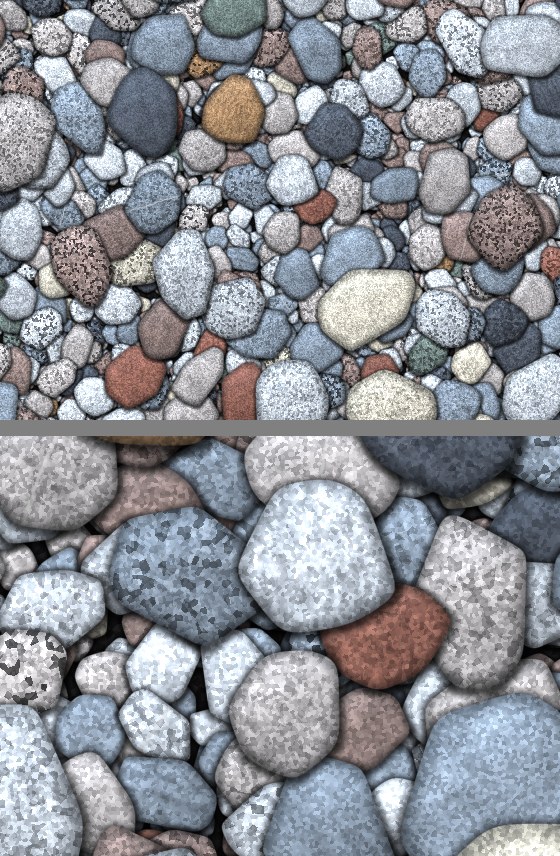
Top, the full canvas; bottom, a detail of the centre.
A Shadertoy shader for this texture:

```glsl
// A bed of river pebbles seen from above in soft daylight.
// Jittered grids of rounded convex polygons are stacked from small to large;
// each stone shades what lies below and gets its own tint, speckles and veins.

const int LAYERS = 6;
const int SIDES = 7;
const vec2 LIGHT = vec2(-0.36, 0.93);
const vec3 GAP_COLOR = vec3(0.085, 0.083, 0.09);

float hash(vec2 p) {
    vec3 a = fract(p.xyx * 0.1031);
    a += dot(a, a.yzx + 33.33);
    return fract((a.x + a.y) * a.z);
}

// The k-th random value of one stone
float trait(vec2 id, float k) {
    return hash(id + k * vec2(17.3, 9.1));
}

mat2 rotation(float a) {
    return mat2(cos(a), sin(a), -sin(a), cos(a));
}

// Cellular noise: distance to the nearest point and its random value
vec2 cellular(vec2 p) {
    vec2 cell = floor(p), best = vec2(9.0, 0.0);
    for (int y = -1; y <= 1; y++)
    for (int x = -1; x <= 1; x++) {
        vec2 c = cell + vec2(x, y);
        vec2 site = c + vec2(hash(c), hash(c + 71.7));
        float d = length(p - site);
        if (d < best.x) best = vec2(d, hash(c + 143.1));
    }
    return best;
}

// Layered, warped sines for cloudy mineral patches, about -1 to 1
float mottle(vec2 p) {
    float sum = 0.0, amp = 0.5;
    for (int i = 0; i < 4; i++) {
        p = rotation(1.1) * p * 1.7 + 0.6 * sin(p.yx * 1.3);
        sum += amp * sin(p.x) * cos(p.y * 0.8);
        amp *= 0.75;
    }
    return sum;
}

vec3 mineralTint(float pick) {
    if (pick < 0.27) return vec3(0.78, 0.82, 0.87);  // pale granite
    if (pick < 0.47) return vec3(0.71, 0.70, 0.71);  // warm grey
    if (pick < 0.66) return vec3(0.53, 0.59, 0.66);  // blue slate
    if (pick < 0.75) return vec3(0.31, 0.34, 0.39);  // dark basalt
    if (pick < 0.88) return vec3(0.58, 0.51, 0.50);  // mauve
    if (pick < 0.94) return vec3(0.80, 0.79, 0.74);  // cream
    if (pick < 0.965) return vec3(0.54, 0.37, 0.33); // brick red
    if (pick < 0.98) return vec3(0.66, 0.53, 0.40);  // ochre
    return vec3(0.43, 0.50, 0.49);                   // green
}

// Signed distance to a rounded polygon fitted around an ellipse
float stoneDistance(vec2 q, vec2 axes, vec2 id) {
    float k = mix(7.0, 15.0, trait(id, 1.0)) / axes.y, sum = 0.0;
    for (int i = 0; i < SIDES; i++) {
        float f = float(i);
        float a = (f + 0.5 * trait(id, 10.0 + f)) * 6.2832 / float(SIDES);
        vec2 n = vec2(cos(a), sin(a));
        float reach = length(n * axes) * mix(0.92, 1.11, trait(id, 20.0 + f));
        sum += exp(min(k * (dot(q, n) - reach), 60.0));
    }
    return log(sum) / k;
}

vec3 stoneSurface(vec2 q, float depth, float lit, vec2 id, vec2 grain) {
    vec3 col = mineralTint(trait(id, 2.0)) * mix(0.9, 1.1, trait(id, 3.0));
    float cloud = mottle(q * 42.0 + 30.0 * trait(id, 4.0));
    float speckled = trait(id, 5.0);
    speckled *= speckled;
    col *= 1.0 + 0.15 * cloud + 0.36 * (grain.y - 0.5);
    col *= 1.0 - 0.62 * speckled * smoothstep(0.62, 0.86, grain.x + 0.14 * cloud);
    col += 0.12 * speckled * smoothstep(0.3, 0.1, grain.x);
    // Strata on some stones, a thin pale vein on a few
    float strata = step(0.8, trait(id, 6.0));
    col *= 1.0 + 0.07 * strata * sin(q.y * 420.0 + 4.0 * cloud);
    float vein = smoothstep(0.0025, 0.0006, abs(q.x + 0.3 * q.y + 0.003 * cloud));
    col = mix(col, vec3(0.82), 0.5 * vein * step(0.9, trait(id, 7.0)));
    // Rounded rim and soft light from above
    float shade = mix(0.56, 1.06, smoothstep(-0.06, 0.24, depth)) + 0.15 * lit;
    return col * shade + vec3(0.02, 0.03, 0.04) * smoothstep(0.0, 0.8, lit);
}

// Paints one grid of stones over the ground
vec3 addStones(vec3 ground, vec2 p, float size, float density, float seed, vec2 grain, float px) {
    mat2 turn = rotation(seed * 1.3 + 0.4);
    vec2 g = turn * p / size + seed * 7.3 + 40.0;
    for (int y = -1; y <= 1; y++)
    for (int x = -1; x <= 1; x++) {
        vec2 cell = floor(g) + vec2(x, y), id = cell + seed * 57.0;
        if (trait(id, 8.0) > density) continue;
        vec2 jitter = vec2(trait(id, 30.0), trait(id, 31.0)) - 0.5;
        vec2 offset = (g - cell - 0.5 - 0.7 * jitter) * size;
        float radius = size * mix(0.40, 0.52, trait(id, 32.0));
        if (length(offset) > radius * 1.9) continue;
        float stretch = mix(1.0, 1.32, trait(id, 33.0));
        vec2 q = rotation(6.2832 * trait(id, 34.0)) * offset;
        float d = stoneDistance(q, radius * vec2(stretch, 1.0 / stretch), id);
        float lit = dot(offset * turn, LIGHT) / radius;
        // Contact shadow, wider on the side away from the light
        float reach = 0.0045 + 0.075 * radius;
        float shadow = smoothstep(-0.15, 1.0, (d + 0.035 * radius * lit) / reach);
        ground *= mix(0.3, 1.0, shadow);
        float cover = smoothstep(px, -px, d);
        if (cover > 0.0) ground = mix(ground, stoneSurface(q, -d / radius, lit, id, grain), cover);
    }
    return ground;
}

void mainImage(out vec4 fragColor, in vec2 fragCoord) {
    vec2 p = fragCoord / iResolution.y;
    float px = 0.8 / iResolution.y;
    vec2 grain = vec2(cellular(p * 185.0).y, cellular(p * 330.0 + 9.0).y);
    vec3 col = GAP_COLOR * (0.6 + 0.8 * grain.x);
    for (int i = 0; i < LAYERS; i++) {
        float f = float(i);
        float size = 0.042 * pow(1.35, f);
        col = addStones(col, p, size, 1.0 - 0.03 * f * f, f, grain, px);
    }
    fragColor = vec4(clamp(col, 0.0, 1.0), 1.0);
}
```
